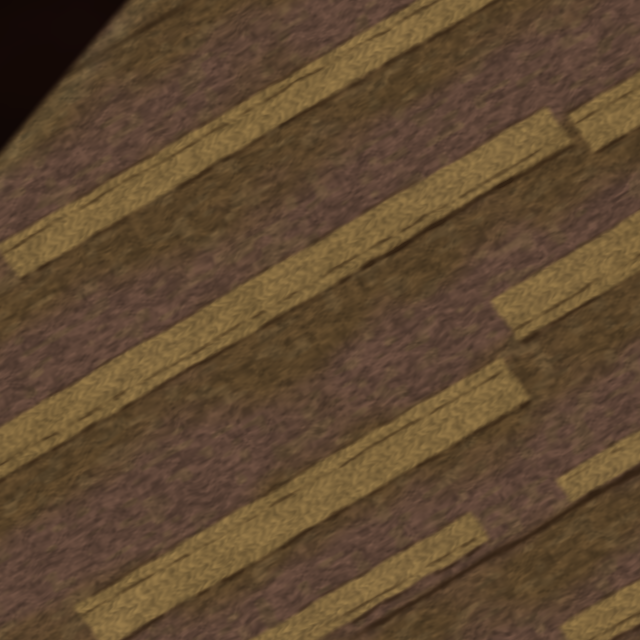
This texture is drawn by a WebGL 1 fragment shader. Its source:

```glsl
precision highp float;
uniform vec2 u_resolution;

// Woven upholstery: staggered gold bars slant across a mottled mauve and
// olive ground, with a dark gap in the upper left corner. Bars are boxes in
// sheared coordinates; stretched value noise makes the yarn and its wear.

float hash(vec2 cell) {
  vec3 h = fract(vec3(cell.xyx) * 0.1031);
  h += dot(h, h.yzx + 33.33);
  return fract((h.x + h.y) * h.z);
}

float noise(vec2 p) {
  vec2 i = floor(p), f = fract(p);
  f = f * f * (3.0 - 2.0 * f);
  return mix(mix(hash(i), hash(i + vec2(1, 0)), f.x),
             mix(hash(i + vec2(0, 1)), hash(i + vec2(1, 1)), f.x), f.y);
}

float fbm(vec2 p) {
  float sum = 0.0, weight = 0.53;
  for (int i = 0; i < 4; i++) {
    sum += weight * noise(p);
    p = p * 2.03 + 17.0;
    weight *= 0.5;
  }
  return sum;
}

// Coverage of a soft-edged span from lo to hi.
float span(float v, float lo, float hi, float soft) {
  return smoothstep(lo - soft, lo + soft, v) * (1.0 - smoothstep(hi - soft, hi + soft, v));
}

// Thin soft line around v = 0.
float crease(float v, float width) {
  return exp(-v * v / (width * width));
}

// x: gold coverage, y: dark grooves and lower edges of four bars.
vec2 bars(float x, float drop, vec4 row, vec4 start, vec4 end, vec4 halfWidth) {
  vec2 result = vec2(0.0);
  for (int i = 0; i < 4; i++) {
    float d = drop - row[i], w = halfWidth[i];
    float side = mod(float(i), 2.0) * 2.0 - 1.0;
    float ends = span(x - 0.5 * d, start[i], end[i], 0.006);
    float gold = ends * span(d, -w, w, 0.005);
    float groove = crease(d - side * 0.5 * w, 0.0035) * 0.75;
    float edge = crease(d - w - 0.003, 0.005) + 0.6 * crease(d + w + 0.002, 0.004);
    result = max(result, vec2(gold, ends * (groove + edge)));
  }
  return result;
}

void main() {
  vec2 p = gl_FragCoord.xy / u_resolution;

  // Yarn axes and the vertical drop that is constant along a stripe.
  vec2 yarn = vec2(dot(p, vec2(0.863, 0.505)), dot(p, vec2(-0.505, 0.863)));
  float wobble = fbm(yarn * vec2(24.0, 60.0)) - 0.5;
  float drop = 1.0 - p.y + 0.585 * p.x + 0.009 * wobble;
  float x = p.x + 0.012 * wobble;

  // Short slanted fibres plus a finer grain.
  vec2 bent = yarn + 0.008 * vec2(noise(yarn * 40.0), noise(yarn * 33.0 + 9.0));
  float fibre = noise(bent * vec2(62.0, 150.0));
  float grain = noise(bent * vec2(150.0, 270.0) + 40.0);
  float blotch = fbm(yarn * vec2(5.0, 9.0) + 3.0);

  // Mottled ground, mauve above each bar and olive below it.
  float mauve = 0.5 + 0.5 * sin((drop - 0.55) * 21.0) + 1.8 * (blotch - 0.5);
  vec3 ground = mix(vec3(0.335, 0.255, 0.155), vec3(0.36, 0.265, 0.215),
                    smoothstep(0.1, 0.9, mauve));
  float fleck = noise(yarn * vec2(42.0, 85.0) + 70.0);
  ground = mix(ground, vec3(0.40, 0.325, 0.215), 0.45 * smoothstep(0.5, 0.9, fleck));
  ground *= 0.73 + 0.32 * fibre + 0.20 * grain;

  // Gold yarn with zigzag ribs.
  float zigzag = abs(fract(yarn.y * 42.0) - 0.5);
  float rib = sin(yarn.x * 400.0 + 9.0 * zigzag + 4.0 * fibre);
  vec3 gold = mix(vec3(0.46, 0.365, 0.21), vec3(0.54, 0.44, 0.27), 0.25 + 0.6 * blotch);
  gold *= 0.85 + 0.16 * fibre + 0.14 * grain + 0.05 * rib;

  // Two staggered groups of bars.
  vec2 left = bars(x, drop, vec4(0.417, 0.707, 1.062, 1.26), vec4(0.012, -1, 0.14, -1),
                   vec4(2, 0.875, 0.805, 0.75), vec4(0.035, 0.041, 0.047, 0.031));
  vec2 right = bars(x, drop, vec4(0.74, 0.962, 1.282, 1.525), vec4(0.908, 0.788, 0.88, 0.89),
                    vec4(2), vec4(0.042, 0.046, 0.027, 0.035));
  vec2 bar = max(left, right);
  vec3 color = mix(ground, gold, bar.x * (0.88 + 0.12 * fibre));

  // Broken grooves, then longer open seams.
  float broken = smoothstep(0.2, 0.75, noise(yarn * vec2(48.0, 20.0) + 5.0));
  float seams = crease(drop - 1.319, 0.006) * smoothstep(0.52, 0.6, x)
              + 0.7 * crease(drop - 0.178, 0.006) * (1.0 - smoothstep(0.25, 0.35, x))
              + 0.7 * crease(drop - 0.748, 0.006) * span(x, 0.57, 0.88, 0.02);
  float dark = bar.y * (0.15 + 0.5 * broken) + 0.75 * seams;
  color = mix(color, vec3(0.17, 0.11, 0.06), clamp(dark, 0.0, 0.85));

  // Dark gap with a slightly bowed, pale-lit fabric edge.
  float gap = p.x / 0.202 + (1.0 - p.y) / 0.241 - 1.0 + 0.5 * p.x * (0.2 - p.x);
  color += vec3(0.04, 0.045, 0.035) * crease(gap - 0.12, 0.12);
  vec3 shadow = vec3(0.07, 0.03, 0.02) * (0.75 + 0.5 * blotch);
  color = mix(shadow, color, smoothstep(-0.06, 0.05, gap));

  gl_FragColor = vec4(color, 1.0);
}
```
